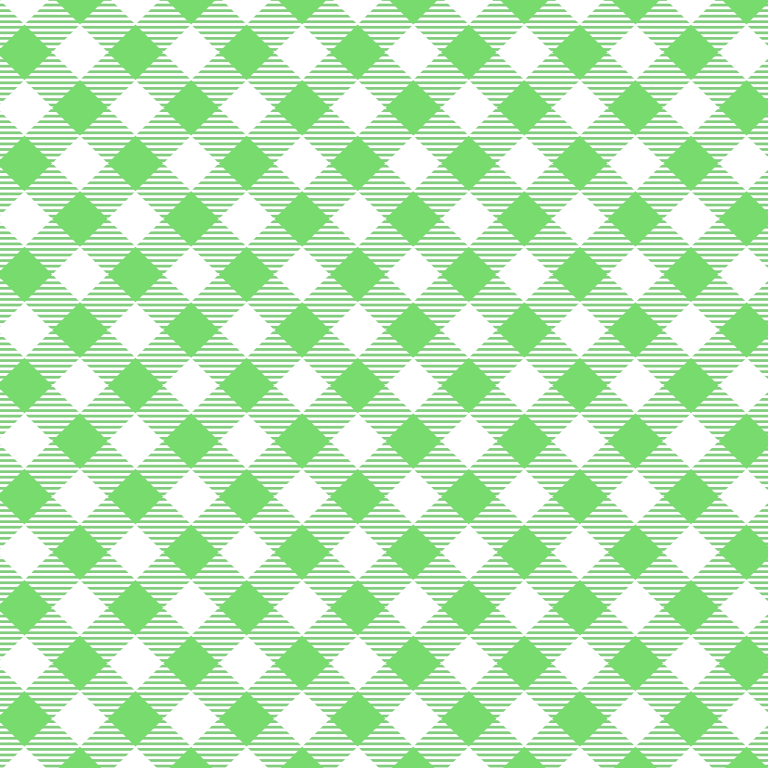
A Shadertoy shader for this pattern:

```glsl
// Diagonal green gingham: solid and white diamonds joined by finely striped ones.

const float REPEATS = 6.913;               // diamond repeats across the canvas
const vec2  ORIGIN = vec2(0.3934, 0.5703); // centre of one solid diamond
const float BAND_SHARE = 0.5;              // width of a diagonal band per repeat
const float STRIPES = 20.0;                // thin horizontal stripes per repeat
const float STRIPE_SHARE = 0.49;           // stripe width per stripe spacing
const vec3  PAPER = vec3(1.0);
const vec3  SOLID_GREEN = vec3(0.47, 0.86, 0.43);
const vec3  STRIPE_GREEN = vec3(0.51, 0.80, 0.49);

// Distance from t to the nearest whole number
float wholeDistance(float t) {
    return abs(fract(t + 0.5) - 0.5);
}

// Coverage of a repeated line centred on whole numbers, smoothed over one pixel
float lineCoverage(float t, float share, float pixel) {
    return clamp((0.5 * share - wholeDistance(t)) / pixel + 0.5, 0.0, 1.0);
}

void mainImage(out vec4 fragColor, in vec2 fragCoord) {
    float size = min(iResolution.x, iResolution.y);
    float pixel = REPEATS / size;
    vec2 p = (fragCoord / size - ORIGIN) * REPEATS;

    // Two sets of diagonal bands
    float diagonalPixel = pixel * sqrt(2.0);
    float rising = lineCoverage(p.x - p.y, BAND_SHARE, diagonalPixel);
    float falling = lineCoverage(p.x + p.y, BAND_SHARE, diagonalPixel);

    // Both bands give solid diamonds, a single band gives striped ones
    float solid = rising * falling;
    float single = rising + falling - 2.0 * solid;

    // Gaps between stripes fall on the diamond centres
    float stripe = lineCoverage(p.y * STRIPES + 0.5, STRIPE_SHARE, pixel * STRIPES);

    vec3 color = PAPER;
    color += (STRIPE_GREEN - PAPER) * single * stripe;
    color += (SOLID_GREEN - PAPER) * solid;
    fragColor = vec4(color, 1.0);
}
```
